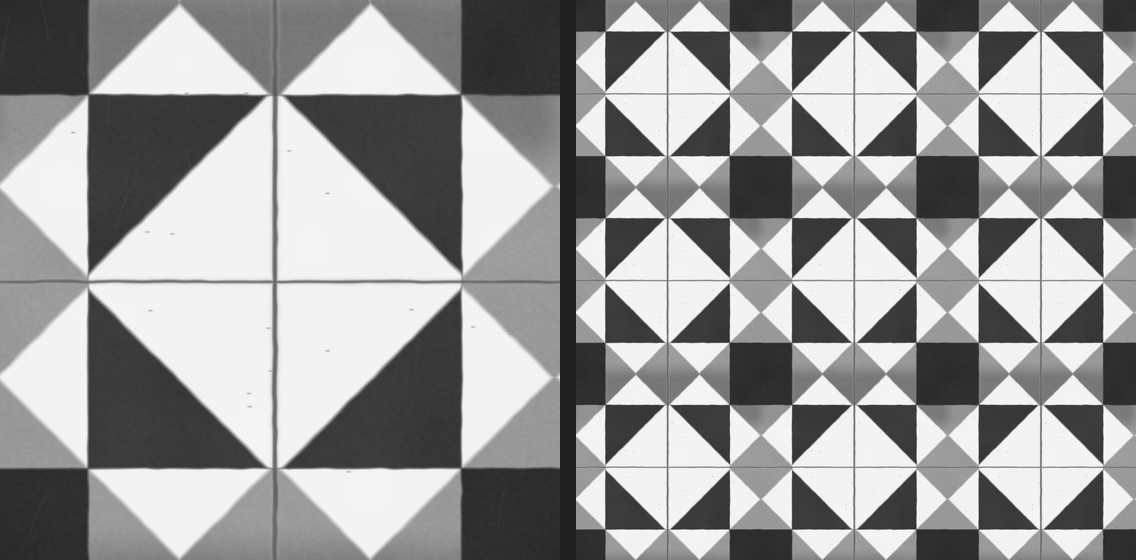
Left, the tile; right, the same tile 3 across and 3 down.
Write a WebGL 1 fragment shader that draws this pattern.

```glsl
precision highp float;
uniform vec2 u_resolution;

const vec2 CENTRE = vec2(0.491, 0.497);
const float CELLS = 3.0;

float hash(vec2 p) {
  return fract(sin(dot(p, vec2(127.1, 311.7))) * 43758.55);
}

// Value noise on a lattice that wraps after `period` cells.
float noise(vec2 uv, vec2 period) {
  vec2 p = uv * period;
  vec2 i = floor(p);
  vec2 f = fract(p);
  f = f * f * (3.0 - 2.0 * f);
  vec2 lo = mod(i, period);
  vec2 hi = mod(i + 1.0, period);
  float bottom = mix(hash(lo), hash(vec2(hi.x, lo.y)), f.x);
  float top = mix(hash(vec2(lo.x, hi.y)), hash(hi), f.x);
  return mix(bottom, top, f.y);
}

vec2 wrapDelta(vec2 a, vec2 b) {
  return fract(a - b + 0.5) - 0.5;
}

float cover(float d, float soft) {
  return smoothstep(soft, -soft, d);
}

float line(float d, float halfWidth, float soft) {
  return cover(abs(d) - halfWidth, soft);
}

// The grey cement deepens smoothly towards the upper blocks.
float greyTone(vec2 uv) {
  vec2 d = abs(wrapDelta(uv, vec2(0.07, 0.87)));
  float deep = 1.0 - smoothstep(0.09, 0.20, d.y);
  float leftFade = 1.0 - smoothstep(0.04, 0.12, d.x);
  return mix(0.605, 0.47, deep * (1.0 - 0.8 * leftFade));
}

// Thin, slightly bent strokes at hashed places.
float scratches(vec2 uv, float soft) {
  float total = 0.0;
  for (int i = 0; i < 18; i++) {
    float id = float(i);
    vec2 place = vec2(hash(vec2(id, 3.0)), hash(vec2(id, 8.0)));
    vec2 d = wrapDelta(uv, place);
    float lean = hash(vec2(id, 5.0)) - 0.5;
    float bend = d.x - d.y * lean - 4.0 * lean * d.y * d.y;
    float fade = 1.0 - smoothstep(0.02, 0.06, abs(d.y));
    total += line(bend, 0.0003, soft) * fade;
  }
  return min(total, 1.0);
}

// Sparse short marks, one at most in each lattice cell.
float specks(vec2 uv, float count) {
  vec2 p = uv * count;
  vec2 id = mod(floor(p), count);
  vec2 d = fract(p) - 0.3 - 0.4 * vec2(hash(id + 7.0), hash(id + 19.0));
  float present = step(0.95, hash(id));
  return present * cover(length(d * vec2(0.7, 1.6)) - 0.07, 0.07);
}

void main() {
  vec2 uv = gl_FragCoord.xy / u_resolution;
  float pixel = 1.0 / min(u_resolution.x, u_resolution.y);
  float soft = max(0.017, CELLS * pixel);
  float fineSoft = max(0.008, CELLS * pixel);

  // Fold the slightly uneven plane about the crossing joints.
  float wobble = noise(uv, vec2(40.0)) - 0.5;
  vec2 warped = uv + 0.0025 * vec2(wobble, noise(uv + 0.37, vec2(40.0)) - 0.5);
  vec2 q = wrapDelta(warped, CENTRE) * CELLS;
  vec2 a = abs(q);
  float along = min(a.x, a.y);
  float across = max(a.x, a.y);

  // Wear and tones of each cement.
  float cloud = noise(uv, vec2(9.0)) - 0.5;
  float grain = noise(uv, vec2(200.0)) - 0.5;
  float scratch = scratches(uv, max(0.0008, pixel));
  float white = 0.952 + 0.01 * cloud - 0.25 * specks(uv, 28.0);
  float grey = greyTone(uv) + 0.03 * cloud + 0.025 * grain;
  float worn = 0.035 * cloud + 0.02 * grain + 0.07 * scratch;
  float charcoal = 0.225 + worn;
  float black = 0.185 + worn;

  // Central diamond, paired outer triangles and corner blocks.
  float diamond = (a.x + a.y - 1.04) * 0.7071;
  float hourglass = (abs(along - 0.512) + across - 1.487) * 0.7071;
  float inner = mix(charcoal, white, cover(diamond, soft));
  float outer = mix(grey, white, cover(hourglass, soft));
  float tone = mix(inner, outer, cover(1.0 - across, fineSoft));
  tone = mix(tone, black, cover(1.0 - along, fineSoft));

  // Narrow dark seams between blocks.
  float seam = max(line(across - 1.0, 0.004, fineSoft),
                   line(along - 1.0, 0.004, fineSoft));
  tone = mix(tone, 0.3, 0.55 * seam);

  // Stained margins and uneven grout along the main joints.
  float patches = noise(uv, vec2(24.0));
  float stain = max(line(q.x, 0.014, 0.026), line(q.y, 0.006, 0.026));
  tone = mix(tone, 0.66, stain * (0.35 + 0.4 * patches));
  float grout = max(line(q.x, 0.012, fineSoft), line(q.y, 0.007, fineSoft));
  tone = mix(tone, 0.3 + 0.12 * patches, grout * (0.75 + 0.25 * patches));

  vec3 color = vec3(tone) + vec3(0.0, 0.0, 0.008) * (1.0 - tone);
  gl_FragColor = vec4(color, 1.0);
}
```
